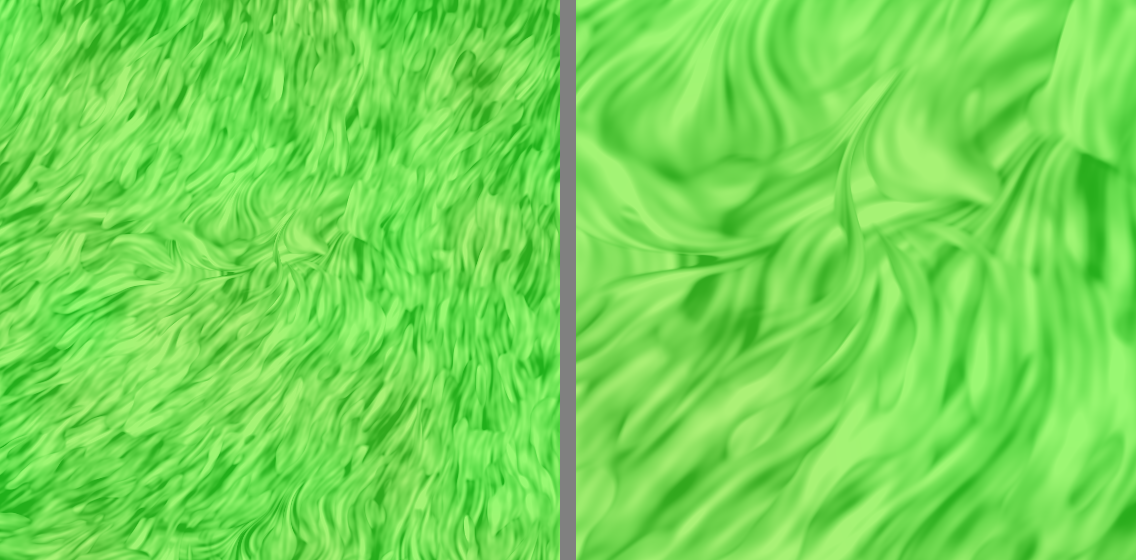
Left: the whole. Right: its middle third, enlarged.
A Shadertoy shader for this texture:

```glsl
const vec3 SHADOW = vec3(0.16, 0.68, 0.11);
const vec3 BODY = vec3(0.42, 0.86, 0.31);
const vec3 SHEEN = vec3(0.62, 0.96, 0.45);
const vec3 TINT = vec3(-0.05, 0.02, -0.01);
const float HAIR_FREQ = 150.0;    // hairs across the canvas
const float LOCK_FREQ = 52.0;     // locks across the canvas
const float HAIR_LENGTH = 0.085;
const float HAIR_CONTRAST = 2.5;
const float LOCK_CONTRAST = 1.1;
const float PATCH_CONTRAST = 0.3;
const float WAVE = 0.8;           // bend of the locks, radians
const float CURL = 4.2;           // turn inside ruffled zones, radians
const int STEPS = 26;

float hash(vec2 cell) {
    vec3 q = fract(cell.xyx * vec3(0.1031, 0.1030, 0.0973));
    q += dot(q, q.yzx + 33.33);
    return fract((q.x + q.y) * q.z);
}

float noise(vec2 p) {
    vec2 cell = floor(p), f = fract(p);
    f = f * f * (3.0 - 2.0 * f);
    float low = mix(hash(cell), hash(cell + vec2(1, 0)), f.x);
    float high = mix(hash(cell + vec2(0, 1)), hash(cell + vec2(1, 1)), f.x);
    return mix(low, high, f.y);
}

float band(float x, float center, float width) {
    float d = (x - center) / width;
    return exp(-d * d);
}

// Zones where the pile is ruffled: a middle seam and the lower edge
float ruffle(vec2 p) {
    float middle = band(p.y, 0.56, 0.075) * band(p.x, 0.4, 0.3);
    float lower = band(p.y, 0.02, 0.06) * band(p.x, 0.5, 0.3);
    return middle + 0.8 * lower;
}

// Combing direction of the pile, as an angle from horizontal
float combAngle(vec2 p, float layer) {
    float left = mix(0.8, 1.35, smoothstep(0.55, 1.0, p.y));
    left -= 0.5 * (1.0 - smoothstep(0.03, 0.22, p.y));
    float right = mix(1.5, 1.15, smoothstep(0.5, 0.85, p.y));
    float angle = mix(left, right, smoothstep(0.0, 1.0, p.x));
    angle += 0.5 * (noise(p * 3.5 + 7.0) - 0.5);
    angle += WAVE * (noise(p * 13.0 + 19.0 * layer) - 0.5);
    angle += CURL * ruffle(p) * (noise(p * 11.0 + 31.0 + 5.0 * layer) - 0.5);
    return angle;
}

// Smears noise along the combing direction; x holds hairs, y holds locks
vec2 combedFur(vec2 p, float layer) {
    vec2 sum = vec2(0.0);
    float total = 0.0;
    for (int i = 0; i < STEPS; i++) {
        float weight = 1.0 - float(i) / float(STEPS);
        weight *= smoothstep(-1.0, 4.0, float(i));
        vec2 seed = p + 3.7 * layer + 2.0;
        sum += weight * vec2(noise(seed * HAIR_FREQ), noise(seed * LOCK_FREQ));
        total += weight;
        float angle = combAngle(p, layer);
        p -= vec2(cos(angle), sin(angle)) * HAIR_LENGTH / float(STEPS);
    }
    return sum / total - 0.5;
}

float furTone(vec2 fur) {
    return HAIR_CONTRAST * fur.x + LOCK_CONTRAST * fur.y;
}

// Broad light and shade over the cloth
float patchTone(vec2 p) {
    float tone = PATCH_CONTRAST * (noise(p * vec2(4.0, 6.0) + 3.0) - 0.5);
    tone += 0.08 * band(p.y, 0.33, 0.2);
    tone -= 0.14 * band(p.y, 0.76, 0.09) * smoothstep(0.4, 1.0, p.x);
    tone -= 0.16 * band(p.y, 0.09, 0.06) * (1.0 - smoothstep(0.2, 0.5, p.x));
    tone -= 0.08 * smoothstep(0.88, 1.0, p.y);
    return tone;
}

void mainImage(out vec4 fragColor, in vec2 fragCoord) {
    vec2 p = fragCoord / iResolution.y;

    // Upper locks lie across the under layer and shade it at their rims
    vec2 under = combedFur(p, 0.0);
    vec2 over = combedFur(p, 1.0);
    float cover = smoothstep(-0.02, 0.06, over.y);
    float rim = smoothstep(-0.08, 0.0, over.y) * (1.0 - cover);
    float tone = mix(furTone(under), furTone(over), cover);
    tone += 0.5 + patchTone(p) - 0.1 * rim;

    // Tone to colour, with a slow drift of hue
    vec3 color = mix(SHADOW, BODY, smoothstep(-0.15, 0.5, tone) * 0.5
                     + clamp(tone, 0.0, 0.5));
    color = mix(color, SHEEN, clamp(2.0 * tone - 1.0, 0.0, 1.0));
    color += TINT * (2.0 * noise(p * 7.0 + 43.0) - 1.0);
    fragColor = vec4(clamp(color, 0.0, 1.0), 1.0);
}
```
